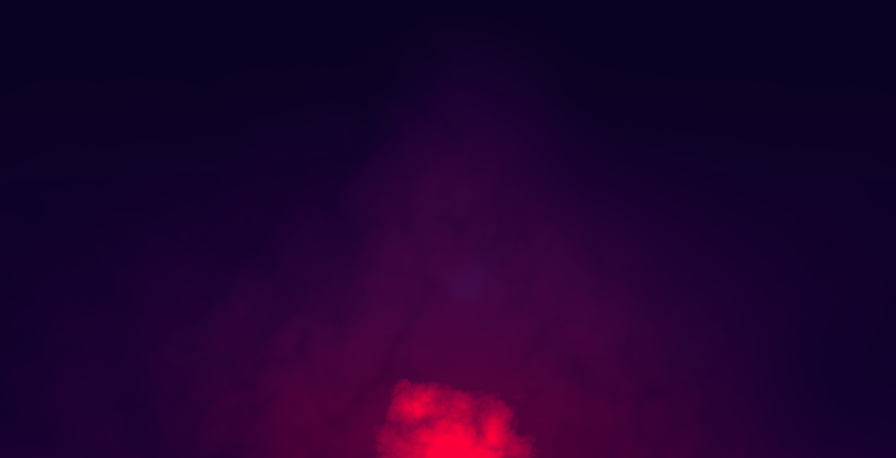
Write a Shadertoy shader that draws this background.

```glsl
// A crimson ember cloud glows at the foot of a violet smoke plume on navy.
// Gaussian envelopes place the light; softened cellular noise, bent by
// layered sines, gives the smoke its billows and faint wisps.

vec2 hash2(vec2 cell) {
    vec3 q = fract(cell.xyx * vec3(0.1031, 0.1030, 0.0973));
    q += dot(q, q.yzx + 33.33);
    return fract((q.xx + q.yz) * q.zy);
}

// Rounded domes: soft minimum of squared distances to jittered points
float puffs(vec2 p) {
    vec2 cell = floor(p), f = fract(p);
    float sum = 0.0;
    for (int j = -1; j <= 1; j++)
        for (int i = -1; i <= 1; i++) {
            vec2 o = vec2(i, j);
            vec2 d = o + hash2(cell + o) - f;
            sum += exp(-14.0 * dot(d, d));
        }
    return 1.0 + log(sum + 0.0001) / 14.0;
}

// Octaves of domes, roughly centred on zero
float billow(vec2 p) {
    float total = 0.0, gain = 0.5;
    for (int i = 0; i < 5; i++) {
        total += gain * (puffs(p) - 0.85);
        p = mat2(1.6, 1.2, -1.2, 1.6) * p + 7.3;
        gain *= 0.62;
    }
    return total;
}

// Layered sines that gently curl the smoke
vec2 curl(vec2 p) {
    vec2 w = vec2(0.0);
    float size = 0.05;
    for (int i = 0; i < 4; i++) {
        w += size * sin(p.yx * 0.3 / size + w.yx * 6.0 + vec2(1.3, 4.1) * float(i + 1));
        size *= 0.55;
    }
    return w;
}

float bell(vec2 d) { return exp(-dot(d, d)); }

void mainImage(out vec4 fragColor, in vec2 fragCoord) {
    // Height runs 0..1, with x measured from the middle in the same unit
    vec2 p = (fragCoord - vec2(0.5 * iResolution.x, 0.0)) / iResolution.y;
    vec2 bent = p + curl(p);
    float smoke = billow(bent * 3.5 + 11.0);
    float wisps = billow(bent * vec2(9.0, 7.0) + 3.0);

    // Tapering plume over a wide, dim veil
    vec2 h = p + 0.4 * (bent - p) + vec2(0.2 * smoke, 0.12 * wisps);
    float spread = max(0.78 - 0.8 * h.y, 0.17);
    float plume = bell(vec2((h.x - 0.02) / spread, 0.0))
                * clamp(1.27 - 1.26 * h.y, 0.0, 0.92);
    float veil = 0.37 * bell(vec2(h.x / 0.98, 0.0)) * smoothstep(1.0, 0.35, h.y);
    float haze = 1.0 - (1.0 - plume) * (1.0 - veil);
    haze -= 0.16 * bell((p - vec2(0.84, 0.14)) / vec2(0.18, 0.16));
    haze -= 0.14 * bell((p - vec2(0.27, 0.64)) / vec2(0.12, 0.14));
    haze *= 1.0 + 0.5 * smoke + 0.5 * wisps;
    haze = clamp(haze, 0.0, 1.1);

    // Navy to violet, warming towards the ground
    vec3 navy = mix(vec3(0.045, 0.0, 0.165), vec3(0.035, 0.01, 0.13), p.y);
    vec3 violet = mix(vec3(0.29, 0.0, 0.22), vec3(0.26, 0.02, 0.26),
                      smoothstep(0.0, 0.42, p.y));
    vec3 color = mix(navy, vec3(0.12, 0.005, 0.2), smoothstep(-0.03, 0.46, haze));
    color = mix(color, violet, smoothstep(0.3, 1.0, haze));
    color += vec3(-0.005, 0.018, 0.03) * bell((h - vec2(0.04, 0.37)) / vec2(0.05, 0.04));

    // Ember cloud: overlapping mounds with crumbling, puffy edges
    vec2 e = p + 0.15 * (bent - p);
    float mound = length((e - vec2(0.01, 0.0)) / vec2(0.19, 0.155));
    float crown = length((e - vec2(-0.065, 0.105)) / vec2(0.1, 0.085)) + 0.2;
    float shoulder = length((e - vec2(0.105, 0.045)) / vec2(0.085, 0.09)) + 0.2;
    float edge = min(mound, min(crown, shoulder));
    edge += 0.25 * smoothstep(-0.08, -0.2, e.x);
    edge -= 0.85 * billow(p * 13.0 + 0.5 * wisps + 5.0);
    float heat = clamp(1.24 - 1.12 * edge, 0.0, 1.0);
    color = mix(color, vec3(0.49, 0.005, 0.25), smoothstep(0.0, 0.32, heat));
    color = mix(color, vec3(0.98, 0.0, 0.23), smoothstep(0.2, 0.95, heat));

    // Red light spilling into the nearby smoke
    color.r += 0.07 * (1.0 - heat) * bell((p - vec2(-0.02, 0.04)) / vec2(0.28, 0.2));
    fragColor = vec4(clamp(color, 0.0, 1.0), 1.0);
}
```
